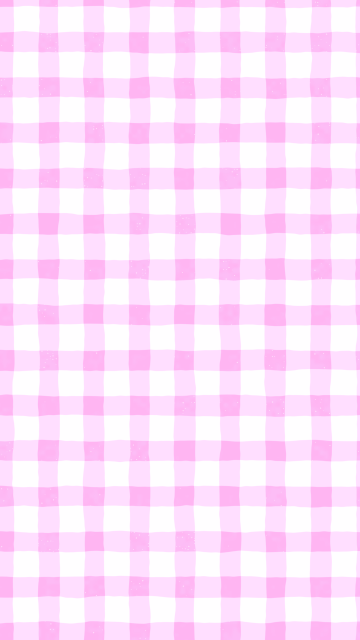
Give the GLSL for this pattern, as a Shadertoy shader.

```glsl
// Hand-painted pink gingham: two sets of translucent bands over near-white cloth.
// Each band edge wanders with its own value noise, crossings are darker and
// carry a light wash and small pale flecks whose number differs per crossing.

// Lengths are fractions of the canvas width.
const vec2  PITCH       = vec2(0.1260, 0.1261);  // about 8 columns, 14 rows
const vec2  FIRST_BAND  = vec2(0.0093, 0.0208);  // centres nearest the origin
const float HALF_WIDTH  = 0.0279;
const float WOBBLE      = 0.0030;   // slow drift of an edge
const float ROUGHNESS   = 0.0009;   // fine raggedness of an edge
const float SOFTNESS    = 0.0014;
const float FLECK_CELL  = 0.0080;
const float FLECK_MAX   = 0.24;     // share of cells flecked at most

const vec3 CLOTH    = vec3(1.00, 0.995, 1.00);
const vec3 PALE     = vec3(1.00, 0.87, 1.00);
const vec3 CROSSING = vec3(1.00, 0.71, 0.95);
const vec3 FADED    = vec3(0.99, 0.75, 0.97);
const vec3 FLECK    = vec3(1.00, 0.88, 0.99);

float hash(vec2 p) {
    vec3 q = fract(vec3(p.xyx) * 0.1031);
    q += dot(q, q.yzx + 33.33);
    return fract((q.x + q.y) * q.z);
}

float noise(vec2 p) {
    vec2 i = floor(p), f = fract(p);
    f = f * f * (3.0 - 2.0 * f);
    return mix(mix(hash(i), hash(i + vec2(1, 0)), f.x),
               mix(hash(i + vec2(0, 1)), hash(i + vec2(1, 1)), f.x), f.y);
}

// Noise along one edge, in -1..1; every seed gives an independent line.
float edgeNoise(float t, float seed) {
    float i = floor(t), f = fract(t);
    f = f * f * (3.0 - 2.0 * f);
    return 2.0 * mix(hash(vec2(i, seed)), hash(vec2(i + 1.0, seed)), f) - 1.0;
}

// Coverage of a band at a signed distance from its centre line.
float band(float offset, float along, float seed, float blur) {
    float edge = seed + (offset > 0.0 ? 0.5 : 0.0);
    float width = HALF_WIDTH
                + WOBBLE * edgeNoise(along * 15.0 + 7.0 * hash(vec2(seed, 3.0)), edge)
                + ROUGHNESS * edgeNoise(along * 60.0, edge + 70.0);
    return smoothstep(-blur, blur, width - abs(offset));
}

// Jittered round flecks, one at most per small cell.
float flecks(vec2 p, float density, float pixel) {
    vec2 g = p / FLECK_CELL, cell = floor(g);
    vec2 centre = 0.3 + 0.4 * vec2(hash(cell + 11.0), hash(cell + 47.0));
    float radius = mix(0.09, 0.23, pow(hash(cell + 83.0), 2.0));
    float blur = max(0.06, 0.6 * pixel / FLECK_CELL);
    float dotMask = 1.0 - smoothstep(radius - blur, radius + blur,
                                     length(fract(g) - centre));
    return dotMask * step(hash(cell + 131.0), density);
}

void mainImage(out vec4 fragColor, in vec2 fragCoord) {
    float pixel = 1.0 / iResolution.x;
    vec2 p = fragCoord * pixel;
    float blur = max(SOFTNESS, 0.7 * pixel);

    // Nearest column and row, and the distance to their centre lines.
    vec2 index = floor((p - FIRST_BAND) / PITCH + 0.5);
    vec2 offset = p - FIRST_BAND - index * PITCH;
    float column = band(offset.x, p.y, index.x + 20.0, blur);
    float row = band(offset.y, p.x, index.y + 140.0, blur);
    float crossing = column * row;

    // Worn crossings are a little lighter and more flecked.
    float wear = hash(index + 211.0);
    float wash = noise(p * 75.0 + 30.0);
    vec3 ink = mix(CROSSING, FADED, 0.8 * smoothstep(0.45, 1.0, 0.6 * wear + 0.6 * wash));
    float fleckMask = flecks(p, FLECK_MAX * wear * wear, pixel);
    ink = mix(ink, FLECK, 0.8 * fleckMask);

    vec3 colour = mix(CLOTH, PALE, column + row - crossing);
    colour = mix(colour, ink, crossing);
    fragColor = vec4(colour, 1.0);
}
```
